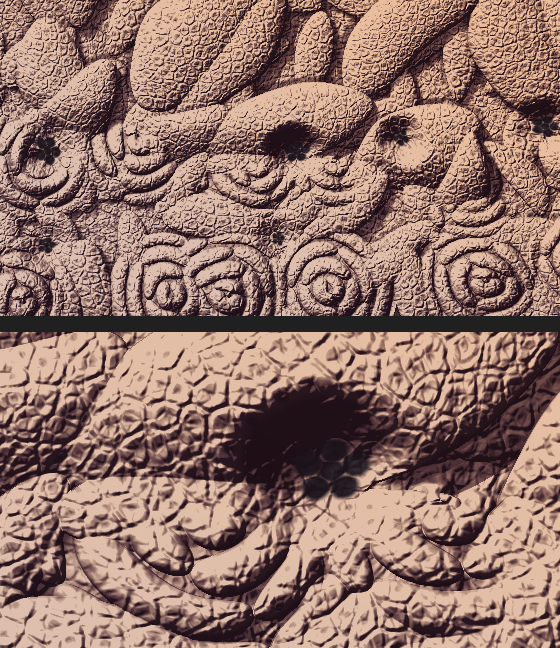
Top: the whole. Bottom: its middle third, enlarged.
This texture is drawn by a Shadertoy shader. Its source:

```glsl
// Pitted, leathery lobes and curled rosettes of a coral-like relief under raking light.

const float TAU = 6.28318;
const vec3 LIGHT = vec3(-0.50, 0.60, 0.75);

float hash21(vec2 p) {
    vec3 q = fract(p.xyx * vec3(0.1031, 0.1030, 0.0973));
    q += dot(q, q.yzx + 33.33);
    return fract((q.x + q.y) * q.z);
}

vec2 hash22(vec2 p) {
    return vec2(hash21(p + 3.7), hash21(p + 61.3));
}

float noise(vec2 p) {
    vec2 i = floor(p), f = fract(p);
    f = f * f * (3.0 - 2.0 * f);
    return mix(mix(hash21(i), hash21(i + vec2(1, 0)), f.x),
               mix(hash21(i + vec2(0, 1)), hash21(i + 1.0), f.x), f.y);
}

// Distances to the nearest and second nearest scattered point
vec2 worley(vec2 p) {
    vec2 cell = floor(p), best = vec2(9.0);
    for (int j = -1; j <= 1; j++)
    for (int i = -1; i <= 1; i++) {
        vec2 id = cell + vec2(i, j);
        float d = length(id + hash22(id) - p);
        best = d < best.x ? vec2(d, best.x) : vec2(best.x, min(best.y, d));
    }
    return best;
}

// Growth direction fans out from the upper middle
float flowAngle(vec2 p) {
    return 0.55 + 1.9 * (p.x - 0.85) * (p.x - 0.85);
}

// Overlapping bent leaf domes on a jittered grid
float lobes(vec2 p, float scale, float seed, float spread) {
    vec2 g = p * scale, cell = floor(g);
    float top = 0.0;
    for (int j = -1; j <= 1; j++)
    for (int i = -1; i <= 1; i++) {
        vec2 id = cell + vec2(i, j);
        vec2 rnd = hash22(id + seed);
        vec2 centre = id + 0.12 + 0.76 * rnd;
        float a = flowAngle(centre / scale) + (hash21(id + seed + 17.0) - 0.5) * spread;
        vec2 axis = vec2(cos(a), sin(a)), q = g - centre;
        q = vec2(dot(q, axis), dot(q, vec2(-axis.y, axis.x)));
        q.y += (rnd.x - 0.5) * 0.5 * q.x * q.x;
        vec2 size = vec2(mix(0.68, 0.95, rnd.y), mix(0.27, 0.40, rnd.x));
        vec2 u = abs(q) / size;
        float body = 1.0 - pow(u.x, 1.6) - u.y * u.y;
        if (body > 0.0)
            top = max(top, 0.20 * sqrt(body) + 0.16 * rnd.y + 0.06 + 0.05 * q.x);
    }
    return top / scale;
}

// Mounds wrapped in concentric arcs of curved lobes
float rosettes(vec2 p, float scale, float radius) {
    vec2 g = p * scale, cell = floor(g);
    float top = 0.0;
    for (int j = -1; j <= 1; j++)
    for (int i = -1; i <= 1; i++) {
        vec2 id = cell + vec2(i, j);
        vec2 q = (g - id - 0.15 - 0.7 * hash22(id + 5.0)) / scale;
        float r = length(q), turn = atan(q.y, q.x) / TAU;
        if (r > radius) continue;
        float t = r / 0.052 + 0.3 * sin(TAU * (turn + hash21(id)));
        float ring = max(floor(t), 0.0);
        float arc = fract(turn * (2.0 + ring) + hash21(id + ring * 7.0));
        vec2 u = abs(2.0 * vec2(arc, fract(t)) - 1.0);
        float body = max(1.0 - pow(u.x, 3.5) - u.y * u.y, 0.0);
        float mound = 0.11 * (1.0 - r / radius);
        top = max(top, mound + 0.034 * sqrt(body));
    }
    return top;
}

// Signed distance to sparse clusters of round holes in the lower part
float holeDistance(vec2 p) {
    vec2 g = p * 2.7, id = floor(g);
    if (hash21(id + 9.0) < 0.35 || p.y > 0.72) return 1.0;
    vec2 q = (g - id - 0.35 - 0.3 * hash22(id + 40.0)) / 2.7;
    float size = mix(0.6, 1.1, hash21(id + 23.0)), d = length(q) - 0.014 * size;
    for (int k = 0; k < 5; k++) {
        float a = TAU * (float(k) + hash21(id)) / 5.0;
        d = min(d, length(q - 0.025 * size * vec2(cos(a), sin(a))) - 0.015 * size);
    }
    return d;
}

float relief(vec2 p) {
    float lower = smoothstep(0.62, 0.38, p.y + 0.16 * (p.x - 0.8));
    float h = max(lobes(p, 3.0, 11.0, 0.7) - 0.14 * lower, lobes(p, 5.6, 47.0, 1.8) * 0.85);
    h = max(h, rosettes(p, 3.1, 0.21) - 0.15 * (1.0 - lower));
    return h * smoothstep(-0.01, 0.07, holeDistance(p));
}

// Pebbles with sunken centres and curled rims, plus a finer grain
float pebbles(vec2 p) {
    vec2 w = worley(p * 32.0), fine = worley(p * 78.0);
    float rim = smoothstep(0.0, 0.30, w.y - w.x) + 0.18 * sin(w.x * 19.0);
    float pit = 1.0 - smoothstep(0.04, 0.30, w.x);
    return 0.0042 * (rim - pit) + 0.0017 * smoothstep(0.0, 0.5, fine.y - fine.x);
}

vec3 toneRamp(float t) {
    vec3 c = mix(vec3(0.12, 0.06, 0.09), vec3(0.30, 0.19, 0.21), smoothstep(0.02, 0.19, t));
    c = mix(c, vec3(0.43, 0.29, 0.29), smoothstep(0.19, 0.35, t));
    c = mix(c, vec3(0.58, 0.44, 0.39), smoothstep(0.35, 0.52, t));
    c = mix(c, vec3(0.73, 0.58, 0.50), smoothstep(0.52, 0.69, t));
    return mix(c, vec3(0.89, 0.75, 0.65), smoothstep(0.69, 0.90, t));
}

void mainImage(out vec4 fragColor, in vec2 fragCoord) {
    vec2 uv = fragCoord / iResolution.xy;
    vec2 p = fragCoord / iResolution.y;
    p += 0.05 * (vec2(noise(p * 5.0), noise(p * 5.0 + 30.0)) - 0.5);

    // Surface normal
    vec2 e = vec2(0.002, 0.0);
    float base = relief(p), h = base + pebbles(p);
    float hx = relief(p + e.xy) + pebbles(p + e.xy);
    float hy = relief(p + e.yx) + pebbles(p + e.yx);
    vec3 normal = normalize(vec3(h - hx, h - hy, e.x));
    float diffuse = max(dot(normal, normalize(LIGHT)), 0.0);

    // Cast shadow and crevice occlusion
    float blocked = 0.0, around = 0.0;
    for (int k = 1; k <= 5; k++) {
        float t = 0.014 * float(k);
        blocked = max(blocked, relief(p + LIGHT.xy * t) - base - 0.62 * t);
    }
    for (int k = 0; k < 4; k++) {
        float a = TAU * (float(k) + 0.5) / 4.0;
        around += 0.25 * relief(p + 0.022 * vec2(cos(a), sin(a)));
    }
    float shadow = 1.0 - 0.60 * smoothstep(0.0, 0.022, blocked);
    float open = 1.0 - 0.55 * smoothstep(-0.004, 0.035, around - base);

    // Dark pits and thin cracks in the valleys
    float pit = 1.0 - smoothstep(0.05, 0.24, worley(p * 32.0).x);
    vec2 plate = worley(p * 15.0);
    float crack = (1.0 - smoothstep(0.0, 0.08, plate.y - plate.x)) * smoothstep(0.05, 0.01, base);
    float tone = (diffuse + 0.10) * shadow * open * (1.0 - 0.35 * pit) * (1.0 - 0.5 * crack);
    tone = 0.5 + 1.2 * (tone - 0.46);
    tone *= 1.0 - 0.5 * pow(length(uv - vec2(0.5, 0.56)), 3.0);

    vec3 color = toneRamp(tone);
    color *= mix(vec3(0.97, 1.0, 1.06), vec3(1.03, 0.99, 0.94), smoothstep(0.2, 0.9, uv.x * 0.5 + uv.y * 0.5));
    float hole = 1.0 - smoothstep(-0.004, 0.004, holeDistance(p));
    color = mix(color, vec3(0.11, 0.07, 0.10) + 0.10 * tone * noise(p * 90.0), hole);
    fragColor = vec4(color, 1.0);
}
```
